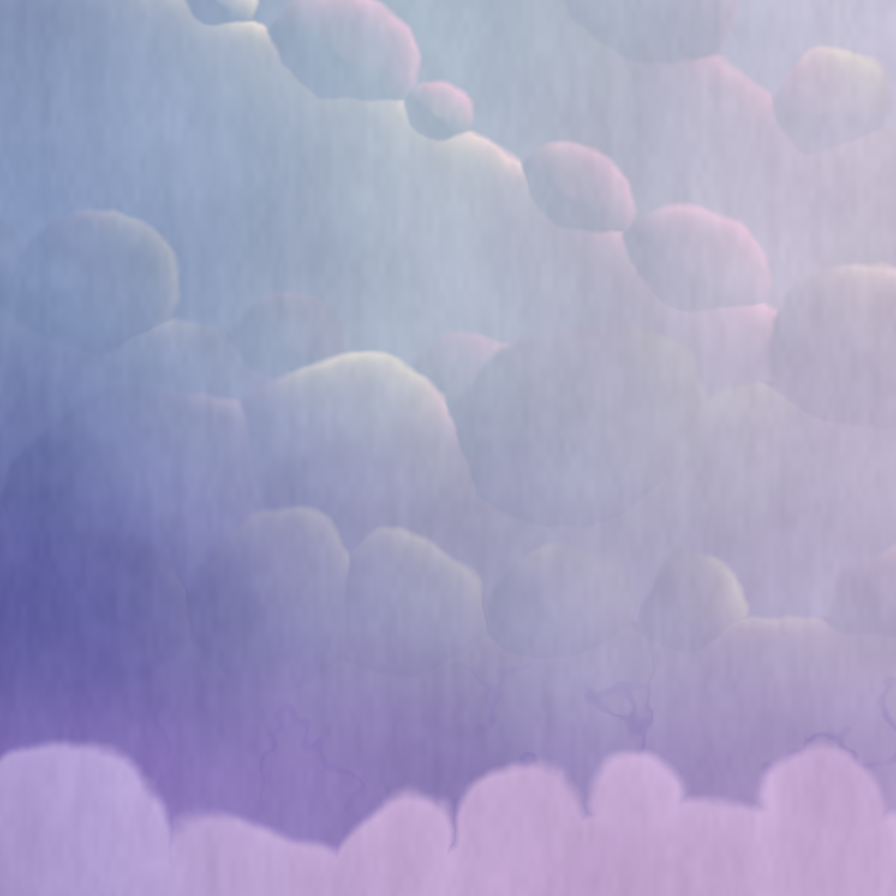
Give the GLSL for this texture, as a Shadertoy shader.

```glsl
// Soft pastel cloudscape: slate blue and violet at the left, pale lilac at the right.
// Billowing banks, unions of warped circles, are stacked back to front over a
// colour gradient; their sunward rims glow cream and pink, with faint brush streaks.

#define EDGE_BLUR 0.005
#define RIM_WIDTH 0.016
#define GLOW_WIDTH 0.085
#define RIM_GAIN 0.95
#define BODY_SHADE 0.045
#define WARP_LARGE 0.075
#define WARP_FINE 0.018
#define STREAK_GAIN 0.035
#define MOTTLE_GAIN 0.10

const vec3 CREAM = vec3(0.96, 0.92, 0.87);
const vec3 ROSE = vec3(0.91, 0.79, 0.87);
const vec3 VIOLET = vec3(0.47, 0.40, 0.69);
const vec2 SUN = vec2(0.6, 0.8);

// Each bank: height at the left, slope, puffs across the canvas, rim strength
const int BANK_COUNT = 5;
const vec4 BANKS[BANK_COUNT] = vec4[](
    vec4(1.46, -0.62, 5.0, 0.80),
    vec4(1.13, -0.55, 7.0, 1.00),
    vec4(0.68, -0.27, 5.0, 0.60),
    vec4(0.35, 0.24, 3.6, 0.75),
    vec4(0.29, 0.04, 5.5, 0.45));

float hash(vec2 p) {
    return fract(sin(dot(p, vec2(127.1, 311.7))) * 43758.5453);
}

float noise(vec2 p) {
    vec2 i = floor(p), f = fract(p);
    f = f * f * (3.0 - 2.0 * f);
    return mix(mix(hash(i), hash(i + vec2(1, 0)), f.x),
               mix(hash(i + vec2(0, 1)), hash(i + vec2(1, 1)), f.x), f.y);
}

float fbm(vec2 p) {
    float sum = 0.0, gain = 0.5;
    for (int i = 0; i < 4; i++) {
        sum += gain * noise(p);
        p = mat2(1.6, 1.2, -1.2, 1.6) * p + 3.7;
        gain *= 0.5;
    }
    return sum / 0.9375;
}

vec2 warp(vec2 p, float seed) {
    vec2 q = p * 4.0 + seed * 7.3, r = p * 22.0 + seed * 3.1;
    return p + WARP_LARGE * (vec2(fbm(q), fbm(q + 19.0)) - 0.5)
             + WARP_FINE * (vec2(fbm(r), fbm(r + 31.0)) - 0.5);
}

vec3 acrossRow(vec3 left, vec3 middle, vec3 right, float x) {
    return mix(mix(left, middle, smoothstep(0.0, 0.52, x)), right, smoothstep(0.48, 1.0, x));
}

// Broad colour of the air, blended through four rows
vec3 airColor(vec2 p) {
    vec3 top = acrossRow(vec3(0.54, 0.61, 0.75), vec3(0.68, 0.74, 0.81), vec3(0.77, 0.75, 0.83), p.x);
    vec3 high = acrossRow(vec3(0.52, 0.59, 0.74), vec3(0.70, 0.74, 0.81), vec3(0.78, 0.75, 0.83), p.x);
    vec3 low = acrossRow(vec3(0.42, 0.42, 0.68), vec3(0.62, 0.62, 0.75), vec3(0.71, 0.67, 0.79), p.x);
    vec3 base = acrossRow(vec3(0.56, 0.48, 0.75), vec3(0.57, 0.50, 0.73), vec3(0.67, 0.58, 0.76), p.x);
    vec3 c = mix(base, low, smoothstep(0.05, 0.34, p.y));
    c = mix(c, high, smoothstep(0.30, 0.68, p.y));
    return mix(c, top, smoothstep(0.65, 1.0, p.y));
}

// Distance to a sloping bank crowned with round puffs, negative inside
float bankDistance(vec2 p, vec4 bank, float seed) {
    float d = (p.y - bank.x - bank.y * p.x) * inversesqrt(1.0 + bank.y * bank.y);
    float cell = floor(p.x * bank.z);
    for (float j = -1.0; j <= 1.0; j++) {
        float id = cell + j;
        float x = (id + 0.3 + 0.4 * hash(vec2(id, seed))) / bank.z;
        float radius = mix(0.30, 0.68, hash(vec2(id + 9.0, seed))) / bank.z;
        d = min(d, length(p - vec2(x, bank.x + bank.y * x)) - radius);
    }
    return d;
}

void mainImage(out vec4 fragColor, in vec2 fragCoord) {
    vec2 uv = fragCoord / iResolution.xy;
    vec3 air = airColor(uv + 0.16 * (vec2(fbm(uv * 3.0), fbm(uv * 3.0 + 8.0)) - 0.5));
    air += MOTTLE_GAIN * (fbm(warp(uv, 9.0) * vec2(6.0, 7.0)) - 0.5);
    vec3 color = air;

    // Cloud banks with sunlit rims and softly fading bodies
    for (int i = 0; i < BANK_COUNT; i++) {
        float seed = float(i) + 2.0;
        vec4 bank = BANKS[i];
        vec2 p = warp(uv, seed);
        float d = bankDistance(p, bank, seed);
        float facing = (bankDistance(p + SUN * 0.01, bank, seed) - d) / 0.01;
        float lit = smoothstep(-0.1, 1.0, facing) * smoothstep(0.1, 0.85, uv.x + 0.5 * uv.y);
        float patches = smoothstep(0.28, 0.68, noise(uv * 7.0 + seed * 5.0));
        float brush = 0.55 + 0.7 * fbm(p * vec2(45.0, 30.0));
        float depth = max(-d, 0.0);
        float rim = exp(-depth / RIM_WIDTH) * patches * brush + 0.28 * exp(-depth / GLOW_WIDTH);
        vec3 light = mix(CREAM, ROSE, smoothstep(0.35, 0.65, noise(uv * 5.0 + seed * 11.0)));
        vec3 body = air - BODY_SHADE * exp(-depth / 0.16);
        body = mix(body, light, clamp(rim * lit * bank.w * RIM_GAIN, 0.0, 0.95));
        color = mix(color, body, smoothstep(EDGE_BLUR, -EDGE_BLUR, d));
    }

    // Violet curls in the shadowed underside
    float curl = 1.0 - smoothstep(0.0, 0.035, abs(fbm(warp(uv, 4.0) * 9.0) - 0.5));
    float shadowBand = exp(-pow(abs(uv.y - 0.17) / 0.08, 2.0));
    color = mix(color, VIOLET, shadowBand * (0.12 + 0.22 * curl));

    // Pink light below the banks, dipping where the shadow hangs low
    float dip = (uv.x - 0.33) / 0.13;
    vec4 glowBank = vec4(0.085 - 0.12 * exp(-dip * dip), 0.01, 6.0, 0.0);
    float glow = bankDistance(warp(uv, 6.0), glowBank, 6.0);
    vec3 pink = mix(vec3(0.70, 0.63, 0.83), vec3(0.77, 0.66, 0.82), smoothstep(0.0, 0.5, uv.x));
    pink += 0.10 * (fbm(uv * vec2(14.0, 5.0)) - 0.5) + 0.04 * exp(min(glow, 0.0) / 0.03);
    color = mix(color, pink, 0.9 * smoothstep(0.008, -0.010, glow));

    // Upright brush streaks
    color += STREAK_GAIN * (noise(uv * vec2(80.0, 9.0)) + noise(uv * vec2(150.0, 60.0)) - 1.0) * 0.6;
    fragColor = vec4(clamp(color, 0.0, 1.0), 1.0);
}
```
